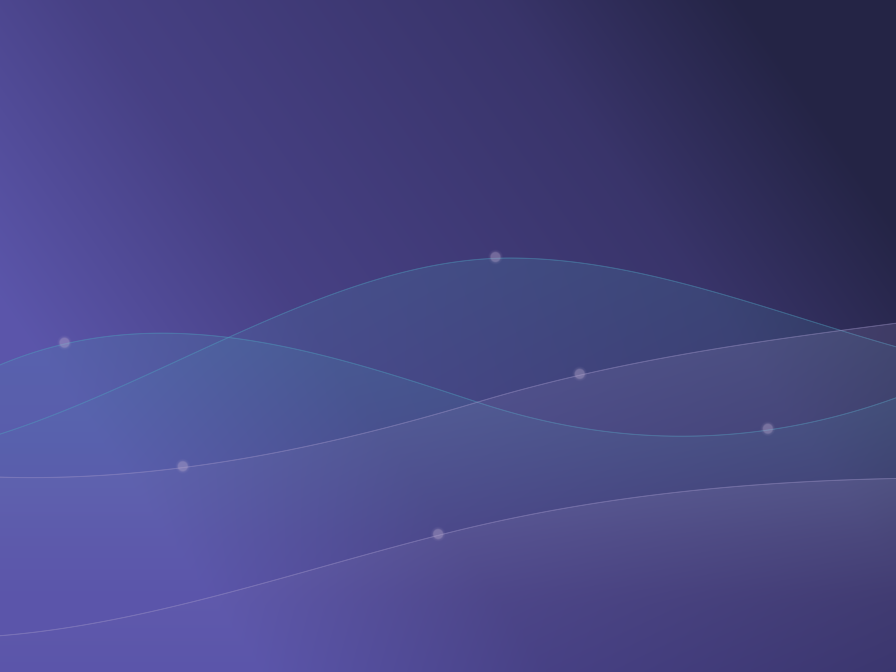
Write a Shadertoy shader that draws this background.

```glsl
// Calm indigo backdrop: a diagonal gradient under four translucent waves with small beads.

// Backdrop colours, from lower left to upper right, and where each sits
const vec3 VIOLET = vec3(0.355, 0.333, 0.665);
const vec3 INDIGO = vec3(0.277, 0.252, 0.518);
const vec3 DUSK = vec3(0.222, 0.204, 0.415);
const vec3 NIGHT = vec3(0.141, 0.141, 0.271);
const vec4 STOPS = vec4(-0.25, 0.10, 0.61, 0.90);
const vec2 GRADIENT_AXIS = vec2(1.093, 0.57);

// Wave and bead colours
const vec3 TEAL = vec3(0.30, 0.62, 0.74);
const vec3 LAVENDER = vec3(0.62, 0.58, 0.78);
const vec3 BEAD = vec3(0.72, 0.66, 0.80);

// Sizes are fractions of the canvas height
const float LINE_HALF_WIDTH = 0.0009;
const float LINE_ALPHA = 0.42;
const float FILL_ALPHA = 0.18;
const float BEAD_RADIUS = 0.0075;
const float BEAD_HALO = 0.0105;
const float BEAD_LIFT = 0.002;

// Each wave has knots at x = 0, MIDDLE and 1, with a height and slope at each
const int WAVES = 4;
const float MIDDLE[WAVES] = float[](0.569, 0.534, 0.534, 0.500);
const vec3 HEIGHT[WAVES] = vec3[](
    vec3(0.354, 0.616, 0.484), vec3(0.457, 0.401, 0.408),
    vec3(0.290, 0.402, 0.519), vec3(0.054, 0.207, 0.288));
const vec3 SLOPE[WAVES] = vec3[](
    vec3(0.427, 0.0, -0.375), vec3(0.56, -0.44, 0.48),
    vec3(-0.04, 0.40, 0.173), vec3(0.107, 0.333, 0.027));
// Top and bottom of each fading fill
const vec2 FADE[WAVES] = vec2[](
    vec2(0.616, 0.20), vec2(0.502, 0.12), vec2(0.519, 0.10), vec2(0.288, 0.0));
// Bead places along each wave; a negative place is unused
const vec2 BEAD_X[WAVES] = vec2[](
    vec2(0.553, -1.0), vec2(0.072, 0.857), vec2(0.204, 0.647), vec2(0.489, -1.0));

// Cubic Hermite blend of two heights and slopes over a span
float hermite(float t, vec2 h, vec2 slope, float span) {
    float s = 1.0 - t;
    return mix(h.x, h.y, t * t * (3.0 - 2.0 * t))
         + span * t * s * (s * slope.x - t * slope.y);
}

float waveHeight(int i, float x) {
    float m = MIDDLE[i];
    return x < m
        ? hermite(x / m, HEIGHT[i].xy, SLOPE[i].xy, m)
        : hermite((x - m) / (1.0 - m), HEIGHT[i].yz, SLOPE[i].yz, 1.0 - m);
}

vec3 backdrop(vec2 uv) {
    float t = dot(vec2(uv.x, uv.y - 1.0), GRADIENT_AXIS);
    vec3 color = mix(VIOLET, INDIGO, clamp((t - STOPS.x) / (STOPS.y - STOPS.x), 0.0, 1.0));
    color = mix(color, DUSK, clamp((t - STOPS.y) / (STOPS.z - STOPS.y), 0.0, 1.0));
    return mix(color, NIGHT, clamp((t - STOPS.z) / (STOPS.w - STOPS.z), 0.0, 1.0));
}

void mainImage(out vec4 fragColor, in vec2 fragCoord) {
    vec2 uv = fragCoord / iResolution.xy;
    float aspect = iResolution.x / iResolution.y;
    float pixel = 1.0 / iResolution.y;
    vec3 color = backdrop(uv);

    // Translucent fills and their thin crest lines
    for (int i = 0; i < WAVES; i++) {
        vec3 tint = i < 2 ? TEAL : LAVENDER;
        float h = waveHeight(i, uv.x);
        float rise = (waveHeight(i, uv.x + 0.002) - h) / (0.002 * aspect);
        float d = (uv.y - h) / sqrt(1.0 + rise * rise);

        float inside = 1.0 - smoothstep(-0.5 * pixel, 0.5 * pixel, d);
        float fade = clamp((uv.y - FADE[i].y) / (FADE[i].x - FADE[i].y), 0.0, 1.0);
        color = mix(color, tint, FILL_ALPHA * fade * inside);

        float line = 1.0 - smoothstep(0.0, pixel, abs(d) - LINE_HALF_WIDTH + 0.5 * pixel);
        color = mix(color, tint, LINE_ALPHA * line);
    }

    // Beads resting on the crests
    for (int i = 0; i < WAVES; i++) {
        for (int k = 0; k < 2; k++) {
            float x = BEAD_X[i][k];
            if (x < 0.0) continue;
            vec2 center = vec2(x, waveHeight(i, x) + BEAD_LIFT);
            float r = length((uv - center) * vec2(aspect, 1.0));
            float core = 1.0 - smoothstep(BEAD_RADIUS - pixel, BEAD_RADIUS + pixel, r);
            float halo = 1.0 - smoothstep(BEAD_RADIUS, BEAD_HALO + pixel, r);
            color = mix(color, BEAD, 0.30 * core + 0.13 * halo);
        }
    }
    fragColor = vec4(color, 1.0);
}
```
